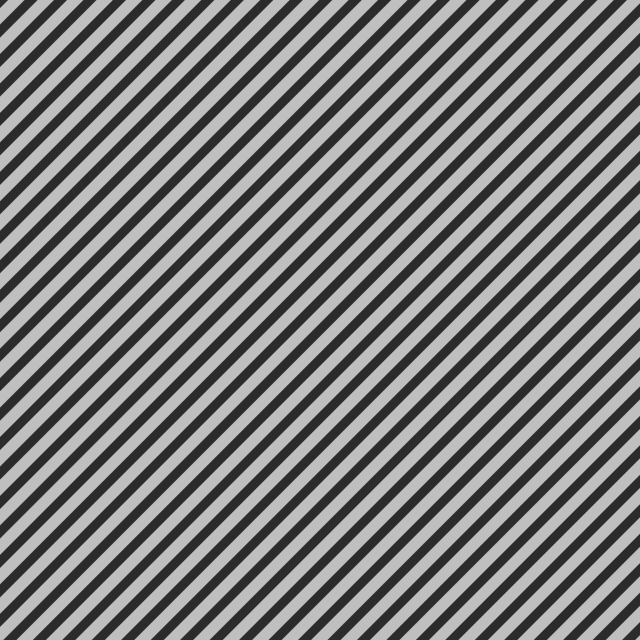
Write a Shadertoy shader that draws this pattern.

```glsl
// Even diagonal stripes, dark charcoal on light grey, rising to the right at 45 degrees.
// A repeated signed distance to the stripe edge is turned into antialiased coverage.

// Signed distance, in canvas units, to the nearest stripe edge (negative inside).
float stripeDistance(vec2 uv, float repeats, float darkShare) {
    float along = (uv.x + 1.0 - uv.y - 0.0025) * repeats;
    float fromCentre = abs(fract(along + 0.5) - 0.5);
    return (fromCentre - 0.5 * darkShare) / (repeats * sqrt(2.0));
}

void mainImage(out vec4 fragColor, in vec2 fragCoord) {
    vec2 uv = fragCoord / iResolution.xy;

    // Repeats are counted along one side of the canvas.
    float edge = stripeDistance(uv, 21.72, 0.445);

    // Smooth the edge over about one pixel.
    float halfPixel = 0.7 / iResolution.y;
    float light = smoothstep(-halfPixel, halfPixel, edge);

    vec3 charcoal = vec3(0.17);
    vec3 paleGrey = vec3(0.75);
    fragColor = vec4(mix(charcoal, paleGrey, light), 1.0);
}
```
